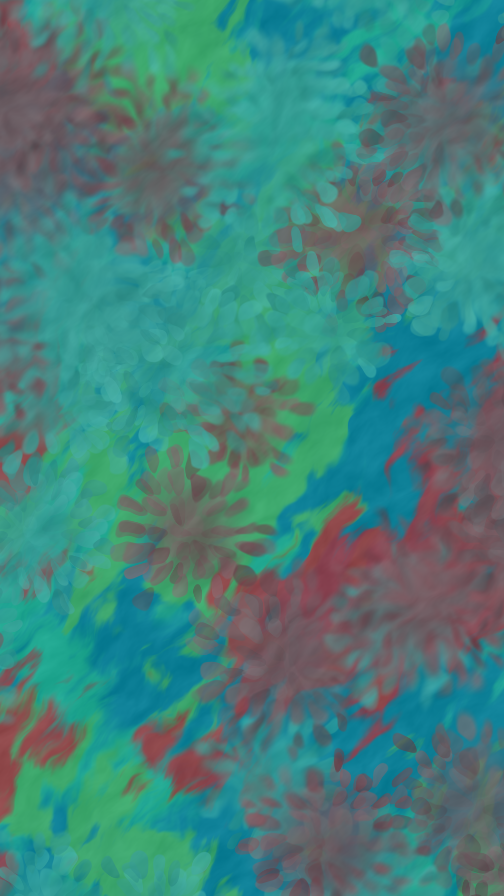
Give the GLSL for this background, as a Shadertoy shader.

```glsl
#define BLUE vec3(0.05, 0.50, 0.59)
#define AQUA vec3(0.13, 0.66, 0.57)
#define GREEN vec3(0.25, 0.66, 0.41)
#define RED vec3(0.62, 0.22, 0.27)
#define DUSK vec3(0.39, 0.37, 0.39)
#define MIST vec3(0.23, 0.60, 0.58)
#define CLUSTER_CELL 0.2
#define PETAL_CELL 0.024
#define LAYERS 3
#define PRESENCE 0.6

vec2 hash2(vec2 p) {
    vec3 q = fract(vec3(p.xyx) * vec3(0.1031, 0.1030, 0.0973));
    q += dot(q, q.yzx + 33.33);
    return fract((q.xx + q.yz) * q.zy);
}

float noise(vec2 p) {
    vec2 i = floor(p), f = fract(p);
    f = f * f * (3.0 - 2.0 * f);
    return mix(mix(hash2(i).x, hash2(i + vec2(1, 0)).x, f.x),
               mix(hash2(i + vec2(0, 1)).x, hash2(i + 1.0).x, f.x), f.y);
}

float fbm(vec2 p) {
    float sum = 0.0, gain = 0.533;
    for (int i = 0; i < 4; i++) {
        sum += gain * noise(p);
        p = mat2(1.6, 1.2, -1.2, 1.6) * p + 7.3;
        gain *= 0.5;
    }
    return sum;
}

// Blue and green wash with slanted streaks and red stains
vec3 wash(vec2 p) {
    vec2 warp = vec2(fbm(p * 9.0), fbm(p * 9.0 + 31.0)) - 0.5;
    vec2 w = p + 0.07 * warp;
    vec2 along = mat2(0.6, -0.8, 0.8, 0.6) * w;
    float streak = fbm(along * vec2(16.0, 60.0)) - 0.5;
    float broad = fbm(w * 7.0 + 4.0);
    vec3 color = mix(BLUE, AQUA, smoothstep(0.38, 0.62, broad + 0.5 * streak));
    float leaf = fbm(w * 6.5 + 53.0) + 0.35 * streak;
    color = mix(color, GREEN, 0.9 * smoothstep(0.54, 0.63, leaf));
    float stain = fbm(w * 6.0 + 87.0) + 0.4 * streak;
    return mix(color, RED, 0.85 * smoothstep(0.52, 0.64, stain));
}

// Leaf-shaped petals scattered around the origin, all pointing outward
vec3 petals(vec3 color, vec3 tone, vec2 d, float radius, float seed, float blur) {
    vec2 g = d / PETAL_CELL + hash2(vec2(seed, 3.0));
    vec2 cell = floor(g);
    for (int y = -1; y <= 1; y++)
    for (int x = -1; x <= 1; x++) {
        vec2 id = cell + vec2(x, y);
        vec2 rnd = hash2(id + seed + 60.0), look = hash2(id + seed + 190.0);
        vec2 center = id + 0.25 + 0.5 * rnd;
        vec2 fromCore = (center - hash2(vec2(seed, 3.0))) * PETAL_CELL;
        float reach = length(fromCore) / radius;
        if (reach > 0.85 + 0.45 * look.x) continue;

        vec2 axis = normalize(fromCore + 0.006 * (look - 0.5));
        vec2 f = g - center;
        f = vec2(dot(f, axis), dot(f, vec2(-axis.y, axis.x)));
        f.y *= 1.0 - 0.45 * f.x;
        float edge = length(f / mix(vec2(0.5, 0.25), vec2(0.72, 0.42), look.y)) - 1.0;
        float coverage = 1.0 - smoothstep(-blur, 0.35 * blur, edge);
        float opacity = mix(0.3, 0.72, smoothstep(0.2, 0.9, reach)) * (0.55 + 0.45 * rnd.x);
        vec3 shade = tone + (rnd.y - 0.5 + 0.35 * f.x) * vec3(0.11, 0.15, 0.14);
        color = mix(color, shade, coverage * opacity);
    }
    return color;
}

// One translucent burst of petals around its soft core
vec3 cluster(vec3 color, vec2 d, vec2 id, float blur) {
    vec2 rnd = hash2(id + 11.0), kind = hash2(id + 47.0);
    float radius = mix(0.06, 0.10, rnd.x);
    float r = length(d);
    if (kind.y > PRESENCE || r > 1.3 * radius + PETAL_CELL) return color;

    vec3 tone = kind.x < 0.48 ? mix(DUSK, RED, 0.45 * rnd.y) : mix(MIST, AQUA, 0.3 * rnd.y);
    float core = 1.0 - smoothstep(0.2 * radius, 1.05 * radius, r);
    color = mix(color, tone, 0.7 * core);
    float seed = floor(rnd.y * 90.0);
    color = petals(color, tone, d, radius, seed, blur);
    return petals(color, tone, d, radius, seed + 37.0, blur);
}

void mainImage(out vec4 fragColor, in vec2 fragCoord) {
    vec2 p = fragCoord / iResolution.y;
    vec3 color = wash(p);

    // Bend the petals and vary how crisp they are
    vec2 bend = vec2(noise(p * 24.0), noise(p * 24.0 + 19.0)) - 0.5;
    vec2 sway = vec2(noise(p * 70.0 + 5.0), noise(p * 70.0 + 71.0)) - 0.5;
    vec2 q = p + 0.012 * bend + 0.005 * sway;
    float blur = mix(0.12, 0.9, smoothstep(0.3, 0.75, noise(p * 7.0 + 23.0)));

    // Overlapping layers of scattered bursts
    for (int layer = 0; layer < LAYERS; layer++) {
        float fl = float(layer);
        vec2 g = q / CLUSTER_CELL + fl * vec2(0.37, 0.61) + 20.0;
        vec2 cell = floor(g);
        for (int y = -1; y <= 1; y++)
        for (int x = -1; x <= 1; x++) {
            vec2 id = cell + vec2(x, y);
            vec2 key = id + fl * 101.0;
            vec2 center = id + 0.2 + 0.6 * hash2(key);
            color = cluster(color, (g - center) * CLUSTER_CELL, key, blur);
        }
    }

    // Thin glaze of brush grain
    float grain = fbm(mat2(0.7, -0.7, 0.7, 0.7) * q * vec2(30.0, 70.0));
    color += 0.10 * (grain - 0.5);
    fragColor = vec4(clamp(color, 0.0, 1.0), 1.0);
}
```
